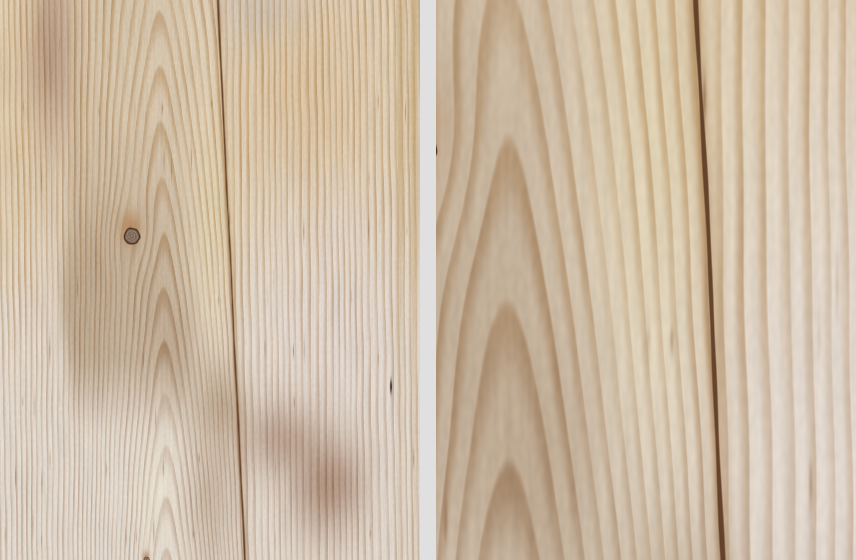
Left: the whole. Right: its middle third, enlarged.
Reproduce this texture procedurally as a Shadertoy shader.

```glsl
// Two pale softwood boards meeting at a dark joint, with a knot and a cathedral figure.
// Growth rings are level sets of a tapered cone (left) and near-straight lines (right);
// soft patches of light and shade, fibres, flecks and cracks are laid over them.

#define RINGS_LEFT 80.0
#define RINGS_RIGHT 64.0
#define RING_CONTRAST 0.62
#define FIBRE_CONTRAST 0.035
#define PITH_X 0.39
#define TAPER 0.10
#define KNOT vec2(0.314, 0.771)
#define KNOT_RADIUS 0.0195
#define PALE vec3(0.885, 0.850, 0.808)
#define HONEY vec3(0.860, 0.775, 0.635)
#define SHADE vec3(0.690, 0.595, 0.485)
#define ROSE vec3(0.655, 0.530, 0.445)

float hash(vec2 p) {
    return fract(sin(dot(p, vec2(127.1, 311.7))) * 43758.5);
}

float slope(vec2 cell, vec2 d) {
    float a = 6.2832 * hash(cell);
    return dot(vec2(cos(a), sin(a)), d);
}

// Gradient noise, about -0.7 to 0.7
float noise(vec2 p) {
    vec2 i = floor(p), f = fract(p);
    vec2 u = f * f * f * (f * (f * 6.0 - 15.0) + 10.0);
    vec2 e = vec2(1.0, 0.0);
    return mix(mix(slope(i, f), slope(i + e.xy, f - e.xy), u.x),
               mix(slope(i + e.yx, f - e.yx), slope(i + e.xx, f - e.xx), u.x), u.y);
}

// Soft elliptical patch
float patchAt(vec2 p, vec2 centre, vec2 size) {
    vec2 q = (p - centre) / size;
    return exp(-dot(q, q));
}

float jointX(float y) {
    return 0.583 - 0.0485 * y + 0.002 * noise(vec2(y * 5.0, 3.0));
}

// Ring count across both boards
float ringField(vec2 p, bool leftBoard) {
    vec2 k = p - KNOT;
    float x = p.x - 0.65 * k.x * patchAt(p, KNOT, vec2(0.045, 0.08));
    x += 0.003 * noise(p * vec2(9.0, 7.0));
    float drift = noise(vec2(x * 9.0, p.y * 0.6));
    if (!leftBoard) return RINGS_RIGHT * (x + 0.012 * p.y) + drift;
    float dx = x - PITH_X + 0.012 * (p.y - 0.6);
    float cone = length(vec2(dx, 0.03));
    float rise = TAPER * (p.y - 0.5) * exp(-dx * dx / 0.0225);
    return RINGS_LEFT * (cone + rise) + drift;
}

// Broad lighting and tint of the bare wood
vec3 woodTone(vec2 p) {
    vec2 q = p + 0.025 * vec2(noise(p * 4.0), noise(p * 4.0 + 9.0));
    vec3 c = mix(PALE, HONEY, 0.5 * smoothstep(0.4, 1.1, q.y));
    c = mix(c, HONEY, 0.5 * patchAt(q, vec2(0.02, 1.1), vec2(0.1, 0.4)));
    c = mix(c, vec3(0.84, 0.73, 0.58), 0.5 * patchAt(q, vec2(0.72, 1.1), vec2(0.14, 0.25)));
    c = mix(c, vec3(0.87, 0.81, 0.66), 0.6 * patchAt(q, vec2(0.51, 0.75), vec2(0.06, 0.28)));
    c = mix(c, vec3(0.88, 0.84, 0.82), 0.6 * patchAt(q, vec2(0.8, 0.6), vec2(0.2, 0.25)));
    // Shadow over the left board
    float across = smoothstep(0.14, 0.18, q.x) * (1.0 - smoothstep(0.38, 0.50, q.x));
    float along = smoothstep(0.28, 0.50, q.y) * (1.0 - 0.65 * smoothstep(0.65, 1.15, q.y));
    c = mix(c, SHADE, 0.55 * across * along);
    c = mix(c, SHADE, 0.40 * patchAt(q, vec2(0.22, 0.62), vec2(0.07, 0.20)));
    c = mix(c, SHADE, 0.50 * patchAt(q, vec2(0.41, 0.50), vec2(0.06, 0.16)));
    c = mix(c, ROSE, 0.65 * patchAt(q, vec2(0.12, 1.22), vec2(0.05, 0.25)));
    // Diagonal shadow at the lower right
    c = mix(c, SHADE, 0.60 * patchAt(q, vec2(0.52, 0.38), vec2(0.06, 0.10)));
    c = mix(c, SHADE, 0.45 * patchAt(q, vec2(0.51, 0.15), vec2(0.06, 0.20)));
    c = mix(c, ROSE, 0.60 * patchAt(q, vec2(0.67, 0.29), vec2(0.10, 0.09)));
    c = mix(c, ROSE, 0.80 * patchAt(q, vec2(0.78, 0.17), vec2(0.09, 0.12)));
    c = mix(c, vec3(0.75, 0.72, 0.69), 0.5 * patchAt(q, vec2(0.62, 1.32), vec2(0.1, 0.09)));
    return mix(c, vec3(0.91, 0.88, 0.81), 0.6 * patchAt(q, vec2(0.385, 0.18), vec2(0.06, 0.17)));
}

// Short resin flecks scattered along the grain
float flecks(vec2 p) {
    vec2 grid = vec2(45.0, 7.0), id = floor(p * grid);
    float pick = hash(id + 5.0);
    vec2 centre = (id + 0.3 + 0.4 * vec2(hash(id + 17.0), hash(id + 31.0))) / grid;
    vec2 d = (p - centre) / vec2(0.0016, 0.008 + 0.022 * hash(id + 43.0));
    return step(0.83, pick) * hash(id + 57.0) * exp(-dot(d, d));
}

// Dark-rimmed knot with faint rings inside
vec3 addKnot(vec3 c, vec2 p, vec2 centre, float radius, float px) {
    vec2 d = p - centre;
    float r = length(d) * (1.0 + 0.12 * noise(d / radius * 1.5 + 4.0));
    float halo = patchAt(p, centre + vec2(-0.2, 0.9) * radius, radius * vec2(1.2, 2.1));
    c = mix(c, vec3(0.66, 0.46, 0.27), 0.65 * halo);
    vec3 core = vec3(0.52, 0.44, 0.37) + 0.04 * sin(r / radius * 22.0) + 0.06 * noise(d * 250.0);
    core = mix(core, vec3(0.25, 0.15, 0.09), smoothstep(0.76, 0.95, r / radius));
    return mix(c, core, 1.0 - smoothstep(radius - px, radius + px, r));
}

void mainImage(out vec4 fragColor, in vec2 fragCoord) {
    vec2 p = fragCoord / iResolution.x;
    float px = 1.0 / iResolution.x;
    float joint = p.x - jointX(p.y);
    vec3 c = woodTone(p);

    // Latewood lines, each with its own strength
    float r = ringField(p, joint < 0.0), f = fract(r);
    float edge = clamp(fwidth(r), 0.12, 0.3);
    float line = smoothstep(0.35, 1.0 - edge, f) * (1.0 - smoothstep(1.0 - edge, 1.0, f));
    float strength = 0.55 + 0.45 * hash(vec2(floor(r), 2.0)) + 0.5 * noise(vec2(p.x * 25.0, p.y * 4.0));
    vec3 late = mix(vec3(0.80, 0.71, 0.65), vec3(0.82, 0.69, 0.52), smoothstep(0.2, 0.9, p.y));
    c *= mix(vec3(1.0), late, RING_CONTRAST * line * strength);

    // Ochre bands at the right edge, fibres and flecks
    float band = smoothstep(0.92, 0.96, p.x) * (0.5 + 0.5 * sin(p.x * 180.0 + noise(p * 3.0)));
    c = mix(c, vec3(0.74, 0.62, 0.43), band * (0.2 + 0.4 * smoothstep(0.2, 1.1, p.y)));
    c += FIBRE_CONTRAST * (noise(p * vec2(170.0, 9.0)) + 0.7 * noise(p * vec2(230.0, 90.0)));
    c = mix(c, vec3(0.58, 0.43, 0.30), 0.6 * flecks(p));

    // Knots, joint and a small split
    c = addKnot(c, p, KNOT, KNOT_RADIUS, px);
    c = addKnot(c, p, vec2(0.349, 0.0), 0.007, px);
    float gap = 0.0016 + 0.0008 * abs(p.y - 0.7) + 0.0008 * noise(vec2(p.y * 14.0, 8.0));
    c = mix(c, c * vec3(0.88, 0.80, 0.70), exp(-abs(joint) / 0.006));
    c = mix(c, vec3(0.36, 0.23, 0.14), 0.92 * (1.0 - smoothstep(gap - px, gap + px, abs(joint))));
    c = mix(c, vec3(0.17, 0.12, 0.09), patchAt(p, vec2(0.931, 0.413), vec2(0.0024, 0.016)));
    fragColor = vec4(clamp(c, 0.0, 1.0), 1.0);
}
```
